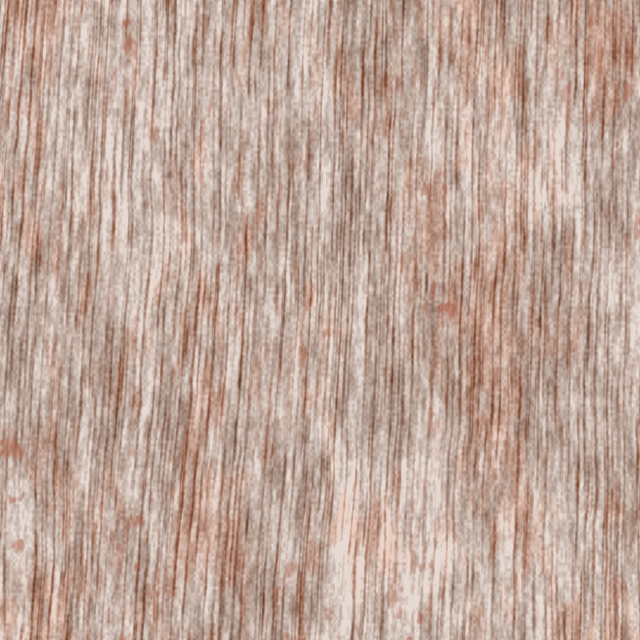
Reproduce this texture procedurally as a WebGL 1 fragment shader.

```glsl
precision highp float;
// Weathered pale timber: upright fibres, thin brown grooves and rusty stains.
uniform vec2 u_resolution;

const vec3 DARK_WOOD = vec3(0.49, 0.37, 0.31);
const vec3 PALE_WOOD = vec3(0.89, 0.84, 0.81);
const vec3 WARM_SHIFT = vec3(0.02, -0.05, -0.075);
const vec3 RUST = vec3(0.66, 0.36, 0.26);

float hash(vec2 p) {
  vec3 q = fract(vec3(p.xyx) * 0.1031);
  q += dot(q, q.yzx + 33.33);
  return fract((q.x + q.y) * q.z);
}

float noise(vec2 p) {
  vec2 cell = floor(p);
  vec2 f = fract(p);
  f = f * f * (3.0 - 2.0 * f);
  float low = mix(hash(cell), hash(cell + vec2(1.0, 0.0)), f.x);
  float high = mix(hash(cell + vec2(0.0, 1.0)), hash(cell + 1.0), f.x);
  return mix(low, high, f.y);
}

// Noise centred on zero.
float wave(vec2 p) {
  return noise(p) - 0.5;
}

float fbm(vec2 p) {
  float sum = 0.0;
  float gain = 0.5;
  for (int i = 0; i < 4; i++) {
    sum += gain * wave(p);
    p = p * 2.03 + 17.3;
    gain *= 0.55;
  }
  return sum;
}

// Bends the plane so that the grain leans and drifts a little.
vec2 grainSpace(vec2 uv) {
  float lean = mix(0.075, 0.02, uv.x) * uv.y;
  float drift = 0.018 * wave(uv * vec2(3.0, 2.0)) + 0.005 * wave(uv * vec2(13.0, 8.0));
  drift += 0.0022 * wave(uv * vec2(40.0, 24.0));
  return vec2(uv.x - lean + drift, uv.y);
}

// One wandering groove per column, fading in and out along its length.
float grooves(vec2 p, float count, float halfWidth, float seed) {
  float column = floor(p.x * count);
  float key = hash(vec2(column + 40.0, seed));
  float centre = 0.3 + 0.4 * key + 0.22 * wave(vec2(column + seed, p.y * 6.0 + key * 30.0));
  float dist = abs(fract(p.x * count) - centre) / count;
  float profile = 1.0 - smoothstep(0.0, halfWidth, dist);
  float along = 0.7 * noise(vec2(column * 1.7 + seed, p.y * 6.5 + key * 50.0));
  along += 0.3 * noise(vec2(column * 2.3 + seed, p.y * 28.0 + key * 90.0));
  float presence = smoothstep(0.33, 0.66, along);
  return profile * presence * (0.5 + 0.5 * hash(vec2(column, seed + 5.0)));
}

void main() {
  vec2 uv = gl_FragCoord.xy / min(u_resolution.x, u_resolution.y);
  float pixel = 1.0 / min(u_resolution.x, u_resolution.y);
  vec2 p = grainSpace(uv) + vec2(1.0, 3.0);

  // Broad weathering, mottling and short broken fibres
  float weathering = fbm(p * vec2(5.0, 2.6));
  float mottling = wave(p * vec2(38.0, 13.0) + 45.0);
  float fibres = 0.30 * wave(p * vec2(80.0, 11.0))
               + 0.40 * wave(p * vec2(155.0, 22.0) + 31.0)
               + 0.34 * wave(p * vec2(250.0, 62.0) + 67.0);
  float speckle = 0.30 * wave(uv * vec2(270.0, 210.0));
  float streaks = smoothstep(0.68, 0.95, noise(p * vec2(46.0, 4.5) + 9.0));

  // Thin grooves at two spacings
  float groove = grooves(p, 64.0, max(0.0041, 1.5 * pixel), 3.0);
  groove = max(groove, 0.8 * grooves(p, 91.0, max(0.0033, 1.5 * pixel), 11.0));

  float tone = 0.76 + 0.54 * weathering + 0.20 * mottling + fibres + speckle;
  tone -= 0.58 * groove + 0.16 * streaks;
  vec3 color = mix(DARK_WOOD, PALE_WOOD, clamp(tone, -0.15, 1.03));

  // Warm stains, broken up finely, settle around the grooves
  float stainField = 0.5 + 0.9 * fbm(p * vec2(17.0, 6.0) + 53.0);
  stainField += 0.45 * wave(p * vec2(95.0, 24.0)) - 0.22 * (tone - 0.62);
  float stain = smoothstep(0.4, 0.8, stainField);
  color += WARM_SHIFT * (0.95 * stain + 0.35 * groove);

  // Sparse rust flecks with ragged edges
  float fleckField = noise(p * vec2(62.0, 27.0) + 21.0) + 0.25 * wave(p * vec2(190.0, 110.0));
  float fleck = smoothstep(0.77, 0.97, fleckField);
  fleck *= smoothstep(0.5, 0.8, noise(p * vec2(9.0, 4.0) + 80.0));
  color = mix(color, RUST, 0.55 * fleck);

  gl_FragColor = vec4(clamp(color, 0.0, 1.0), 1.0);
}
```
